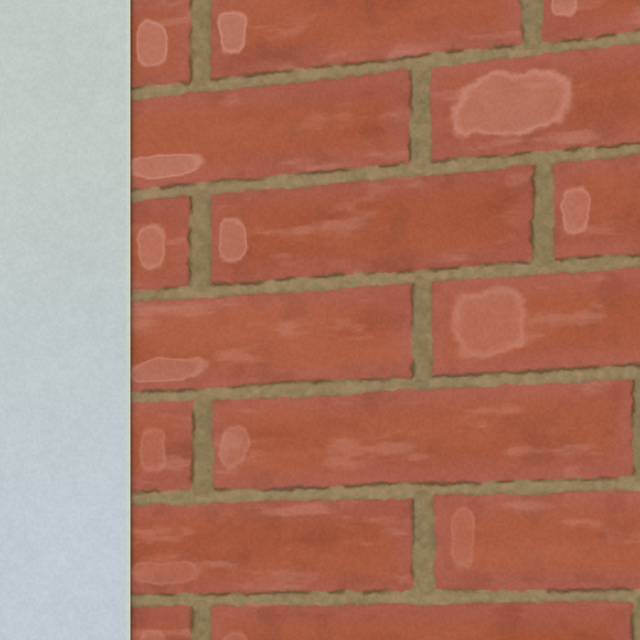
Write a Shadertoy shader that draws this texture.

```glsl
// A red brick wall in slight perspective beside a pale, smooth panel.
// Bed joints fan out from row to row; head joints alternate in a running bond.
// Noise roughens the mortar, tints the clay and breaks up the pale salt stains.

const float PANEL_EDGE = 0.204;               // right side of the panel
const vec2 FIRST_BED = vec2(0.147, 0.0586);   // depth of first joint: left, right
const vec2 ROW_HEIGHT = vec2(0.1582, 0.1742); // row height: left, right
const float ODD_START = 0.314;                // first head joint, odd rows
const float EVEN_START = 0.659;               // first head joint, even rows
const vec2 BRICK_LENGTH = vec2(0.518, 0.69);  // upper rows, lower rows
const vec2 HALF_JOINT = vec2(0.0165, 0.0107); // head, bed
const float CORNER = 0.006;
const float SOFTNESS = 0.0022;

const vec3 CLAY_ORANGE = vec3(0.655, 0.352, 0.245);
const vec3 CLAY_ROSE = vec3(0.655, 0.370, 0.305);
const vec3 CLAY_DARK = vec3(0.570, 0.315, 0.235);
const vec3 SALT = vec3(0.775, 0.535, 0.470);
const vec3 MORTAR_LIGHT = vec3(0.620, 0.525, 0.390);
const vec3 MORTAR_DARK = vec3(0.490, 0.430, 0.305);
const vec3 CREVICE = vec3(0.370, 0.255, 0.175);
const vec3 PANEL_TOP = vec3(0.755, 0.785, 0.765);
const vec3 PANEL_BOTTOM = vec3(0.750, 0.795, 0.820);
const vec3 PANEL_RIM = vec3(0.830, 0.835, 0.730);

float hash(vec2 p) {
    vec3 q = fract(p.xyx * 0.1031);
    q += dot(q, q.yzx + 33.33);
    return fract((q.x + q.y) * q.z);
}

float noise(vec2 p) {
    vec2 i = floor(p), f = fract(p);
    f = f * f * (3.0 - 2.0 * f);
    return mix(mix(hash(i), hash(i + vec2(1, 0)), f.x),
               mix(hash(i + vec2(0, 1)), hash(i + vec2(1, 1)), f.x), f.y);
}

float fbm(vec2 p) {
    float sum = 0.0, amp = 0.5;
    for (int i = 0; i < 4; i++) {
        sum += amp * noise(p);
        p = p * 2.03 + 17.3;
        amp *= 0.5;
    }
    return sum / 0.9375;
}

vec3 wall(vec2 p, float soft) {
    // Row and brick under this point; p.y runs downwards
    float across = (p.x - PANEL_EDGE) / (1.0 - PANEL_EDGE);
    float height = mix(ROW_HEIGHT.x, ROW_HEIGHT.y, across);
    float level = (p.y - mix(FIRST_BED.x, FIRST_BED.y, across)) / height;
    float row = floor(level), v = level - row;
    bool odd = mod(row, 2.0) > 0.5;
    float len = mix(BRICK_LENGTH.x, BRICK_LENGTH.y, smoothstep(0.5, 3.0, row));
    float start = (odd ? ODD_START : EVEN_START) + 0.006 * (hash(vec2(row + 9.0, 3.0)) - 0.5);
    float col = floor((p.x - start) / len);
    float x = p.x - start - col * len;
    vec2 id = vec2(col, row) + 20.0;

    // Rounded brick with ragged sides: positive inside, negative in mortar
    float rag = (fbm(p * 75.0) - 0.5) * 0.008 + (noise(p * 13.0) - 0.5) * 0.004;
    vec2 gap = vec2(min(x, len - x), min(v, 1.0 - v) * height) - HALF_JOINT + rag;
    float inside = CORNER - length(max(CORNER - gap, 0.0))
                 + max(min(gap.x, gap.y) - CORNER, 0.0);

    // Clay: orange heart, rosier sides, long smears along the rows
    float smear = fbm(vec2(p.x * 7.0, level * 4.0) + id * 5.1);
    float blotch = fbm(p * 24.0 + id);
    float heart = smoothstep(0.0, 0.05, inside + (smear - 0.5) * 0.05);
    vec3 clay = mix(CLAY_ROSE, CLAY_ORANGE, heart);
    clay = mix(clay, CLAY_DARK, 0.45 * smoothstep(0.52, 0.8, blotch));
    clay += 0.07 * (smear - 0.5) + 0.025 * (hash(id) - 0.5);
    clay = mix(clay, SALT, 0.4 * smoothstep(0.6, 0.82, fbm(vec2(p.x * 11.0, level * 6.0) + 40.0 + id)));

    // Salt stain near the left end, wide on even rows, fading downwards
    float left = max(start + col * len + HALF_JOINT.x, PANEL_EDGE);
    bool wide = !odd && col > -0.5;
    float fade = clamp(1.0 - 0.2 * row, 0.2, 1.0);
    vec2 size = wide ? vec2(0.1 * fade, 0.052) : vec2(0.023, 0.036);
    vec2 center = wide ? vec2(0.025 + size.x, 0.47) : vec2(0.034, 0.52);
    if (!odd && !wide) { center = vec2(0.055, 0.74); size = vec2(0.06, 0.018); }
    vec2 s = abs(vec2(p.x - left - center.x, (v - center.y) * height)) / size;
    float edge = pow(dot(s * s * s, vec2(1.0)), 1.0 / 3.0) + (fbm(p * 32.0 + id) - 0.5) * 0.55;
    float stain = (1.0 - smoothstep(0.82, 1.08, edge)) * (0.35 + 0.3 * blotch);
    float rim = exp(-pow((edge - 0.88) / 0.1, 2.0)) * 0.35;
    clay = mix(clay, SALT, (stain + rim) * mix(0.35, 1.0, fade));

    // Sandy mortar, greener and darker in head joints
    float sand = fbm(p * 95.0);
    float bed = smoothstep(-0.004, 0.006, gap.x - gap.y);
    vec3 mortar = mix(MORTAR_DARK, MORTAR_LIGHT, clamp(sand + 0.3 * bed - 0.05, 0.0, 1.0));

    // Shaded crevices under each brick and along its right side
    vec3 color = mix(mortar, clay, smoothstep(-soft, soft, inside));
    float shaded = gap.y < gap.x ? smoothstep(0.4, 0.6, v) : smoothstep(0.4, 0.6, x / len);
    float crack = exp(-pow((inside + 0.001) / 0.0032, 2.0)) * (0.18 + 0.5 * shaded);
    return mix(color, CREVICE, crack * smoothstep(0.2, 0.65, noise(p * 38.0 + 7.0)));
}

vec3 panel(vec2 p) {
    vec3 color = mix(PANEL_TOP, PANEL_BOTTOM, smoothstep(0.1, 0.9, p.y));
    color += 0.025 * (fbm(p * 9.0) - 0.5) + 0.025 * (fbm(p * 70.0) - 0.5);
    return mix(color, PANEL_RIM, 0.65 * smoothstep(PANEL_EDGE - 0.009, PANEL_EDGE - 0.003, p.x));
}

void mainImage(out vec4 fragColor, in vec2 fragCoord) {
    vec2 p = fragCoord / iResolution.xy;
    p.y = 1.0 - p.y;
    float pixel = 1.0 / iResolution.y;
    vec3 bricks = wall(p, max(SOFTNESS, pixel));
    bricks *= 1.0 - 0.5 * exp(-max(p.x - PANEL_EDGE, 0.0) / 0.0035); // shadow by the panel
    vec3 color = mix(panel(p), bricks, smoothstep(-pixel, pixel, p.x - PANEL_EDGE));
    color += 0.03 * (noise(p * 260.0) - 0.5); // fine grain
    fragColor = vec4(clamp(color, 0.0, 1.0), 1.0);
}
```
